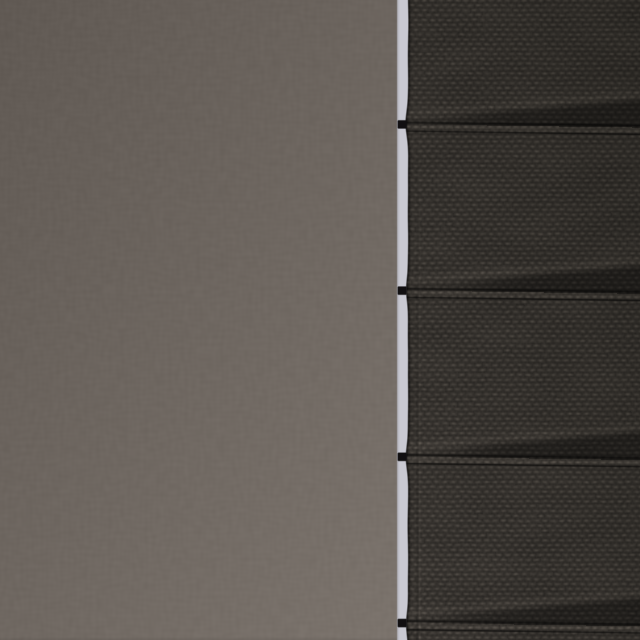
Reproduce this background procedurally as a Shadertoy shader.

```glsl
// Draws a plain taupe wall beside a dark woven roman blind with a bright slit of daylight.

// Layout, in canvas units
const float WALL_EDGE = 0.6205;
const float BLIND_EDGE = 0.6375;
const float ROD_START = 0.0265;
const float ROD_PITCH = 0.2597;
const float HEM_X = 0.656;
const vec2 TAB_HALF = vec2(0.0072, 0.0066);
const vec2 WEAVE_CELL = vec2(0.0130, 0.0076);

// Colours
const vec3 WALL_DARK = vec3(0.375, 0.348, 0.325);
const vec3 WALL_LIGHT = vec3(0.486, 0.455, 0.428);
const vec3 DAYLIGHT = vec3(0.79, 0.79, 0.825);
const vec3 CLOTH_LIGHT = vec3(0.226, 0.211, 0.194);
const vec3 CLOTH_DARK = vec3(0.178, 0.167, 0.150);
const vec3 TAB_COLOR = vec3(0.065, 0.060, 0.065);

// Surface strength
const float WALL_GRAIN = 0.012;
const float WEAVE_DEPTH = 0.26;
const float FOLD_SHADOW = 0.34;

vec2 hashGradient(vec2 cell) {
    vec3 p = fract(cell.xyx * vec3(0.1031, 0.1030, 0.0973));
    p += dot(p, p.yzx + 33.33);
    float angle = 6.28318 * fract((p.x + p.y) * p.z);
    return vec2(cos(angle), sin(angle));
}

float gradientNoise(vec2 p) {
    vec2 i = floor(p), f = fract(p);
    vec2 u = f * f * f * (f * (f * 6.0 - 15.0) + 10.0);
    vec2 e = vec2(0.0, 1.0);
    float a = dot(hashGradient(i), f);
    float b = dot(hashGradient(i + e.yx), f - e.yx);
    float c = dot(hashGradient(i + e.xy), f - e.xy);
    float d = dot(hashGradient(i + 1.0), f - 1.0);
    return mix(mix(a, b, u.x), mix(c, d, u.x), u.y);
}

// Soft line of half width w around d = 0
float softLine(float d, float w) {
    return exp(-d * d / (w * w));
}

vec3 wallColor(vec2 uv) {
    float light = 0.02 + 0.43 * uv.x / WALL_EDGE + 0.53 * (1.0 - uv.y);
    vec3 color = mix(WALL_DARK, WALL_LIGHT, light);
    // Faint vertical and horizontal threads
    float grain = gradientNoise(uv * vec2(160.0, 45.0)) + gradientNoise(uv * vec2(50.0, 170.0));
    color += WALL_GRAIN * grain;
    return color * (1.0 - 0.06 * smoothstep(0.006, 0.0, uv.y));
}

// Staggered raised stitches, slightly distorted; about -1 to 1
float weave(vec2 uv) {
    vec2 warp = 0.0012 * vec2(gradientNoise(uv * 45.0), gradientNoise(uv * 45.0 + 17.0));
    vec2 p = (uv + warp) / WEAVE_CELL;
    p.x += 0.5 * mod(floor(p.y), 2.0);
    vec2 cell = floor(p);
    vec2 q = fract(p) - 0.5;
    float stitch = exp(-dot(q * q, vec2(9.0, 11.0)));
    float variation = 0.8 + 0.5 * gradientNoise(cell * 0.73);
    return (2.0 * stitch - 0.75) * variation;
}

vec3 blindColor(vec2 uv, float rodOffset, float edge) {
    float across = clamp((uv.x - BLIND_EDGE) / (1.0 - BLIND_EDGE), 0.0, 1.0);
    float shade = 0.62 * across + 0.55 * (uv.y - 0.4);
    vec3 color = mix(CLOTH_LIGHT, CLOTH_DARK, shade);

    // Stitched texture and uneven cloth
    float texture01 = weave(uv) + 0.5 * gradientNoise(uv * 230.0);
    color *= 1.0 + WEAVE_DEPTH * texture01 + 0.09 * gradientNoise(uv * vec2(9.0, 22.0));

    // Shadow wedge that widens to the right above each rod
    float sag = rodOffset + 0.005 * across;
    float wedgeTop = 0.008 + 0.036 * across;
    float wedge = smoothstep(wedgeTop + 0.006, wedgeTop - 0.008, sag) * step(0.0, sag);
    color *= 1.0 - FOLD_SHADOW * wedge * smoothstep(0.0, 0.5, across);
    color *= 1.0 + 0.13 * softLine(sag - wedgeTop - 0.008, 0.006);

    // Rod pocket: lit strip between two dark creases
    color *= 1.0 + 0.22 * softLine(sag + 0.004, 0.004);
    color *= 1.0 - 0.50 * softLine(sag - 0.003, 0.0022);
    color *= 1.0 - 0.50 * softLine(sag + 0.0105, 0.0016);

    // Side hem and dark outer edge, clearer lower down
    float hem = softLine(uv.x - HEM_X, 0.0016) - softLine(uv.x - HEM_X + 0.004, 0.002);
    color *= 1.0 + 0.16 * hem * (1.0 - uv.y);
    return color * (1.0 - 0.55 * softLine(uv.x - edge, 0.0035));
}

void mainImage(out vec4 fragColor, in vec2 fragCoord) {
    vec2 uv = fragCoord / iResolution.xy;
    float aa = 1.0 / iResolution.y;

    // Signed height above the nearest rod
    float phase = (uv.y - ROD_START) / ROD_PITCH;
    float rodOffset = (fract(phase + 0.5) - 0.5) * ROD_PITCH;

    // Cloth edge bows slightly towards each rod
    float edge = BLIND_EDGE - 0.0035 * softLine(rodOffset, 0.025);
    edge += 0.0012 * gradientNoise(vec2(3.0, uv.y * 14.0));

    // Wall, daylight slit, then blind
    vec3 gap = DAYLIGHT * (1.0 - 0.10 * softLine(uv.x - WALL_EDGE, 0.003));
    vec3 color = mix(wallColor(uv), gap, smoothstep(-aa, aa, uv.x - WALL_EDGE));
    color = mix(color, blindColor(uv, rodOffset, edge), smoothstep(-aa, aa, uv.x - edge));

    // Rod end tabs bridging the slit
    vec2 box = abs(vec2(uv.x - 0.6285, rodOffset)) - TAB_HALF + 0.002;
    float tab = length(max(box, 0.0)) + min(max(box.x, box.y), 0.0) - 0.002;
    color = mix(color, TAB_COLOR, smoothstep(aa, -aa, tab));

    fragColor = vec4(color, 1.0);
}
```
